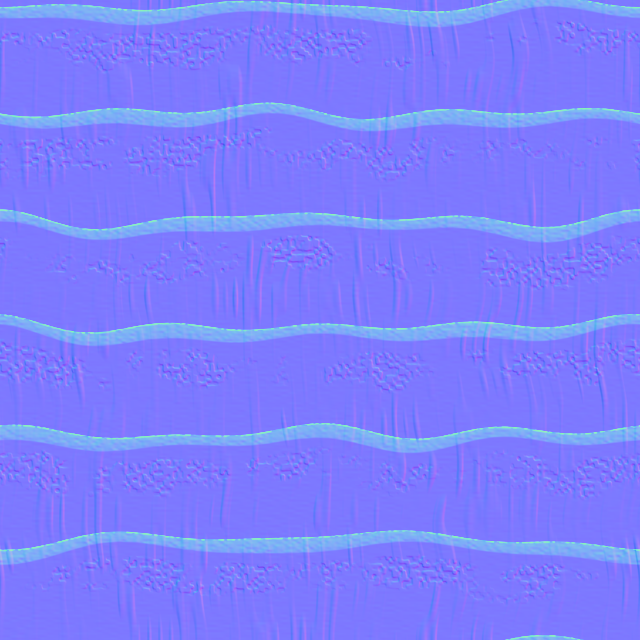
Write a WebGL 1 fragment shader that draws this texture map.

```glsl
precision highp float;
uniform vec2 u_resolution;

#define PLANKS 6.0
#define TOP_MARGIN 0.004
#define WAVE_AMP 0.0055
#define LEDGE_WIDTH 0.021
#define RIM_WIDTH 0.0028
#define PIT_DEPTH 0.0009
#define STREAK_DEPTH 0.0012
#define LEDGE_GRAIN 0.0007
#define FINE_GRAIN 0.00012
#define BASE_TILT vec2(-0.02, -0.055)
#define SAMPLE_STEP 0.0012
#define TAU 6.2831853

float hash(vec2 p) {
  vec3 q = fract(p.xyx * vec3(0.1031, 0.1030, 0.0973));
  q += dot(q, q.yzx + 33.33);
  return fract((q.x + q.y) * q.z);
}

// Value noise over the unit square that tiles for whole-number frequencies
float noise(vec2 uv, vec2 freq, float seed) {
  vec2 p = uv * freq;
  vec2 cell = floor(p);
  vec2 f = fract(p);
  f = f * f * (3.0 - 2.0 * f);
  vec2 a = mod(cell, freq) + seed;
  vec2 b = mod(cell + 1.0, freq) + seed;
  return mix(mix(hash(a), hash(vec2(b.x, a.y)), f.x),
             mix(hash(vec2(a.x, b.y)), hash(b), f.x), f.y);
}

// Upper edge of one ledge: a few periodic harmonics with random phase
float ledgeLine(float x, float index) {
  float y = 1.0 - TOP_MARGIN - index / PLANKS;
  for (int k = 1; k <= 4; k++) {
    float h = float(k);
    float weight = 0.4 + hash(vec2(index + 3.0, h + 20.0));
    float phase = TAU * hash(vec2(index + 41.0, h + 7.0));
    y += WAVE_AMP * weight * (sin(TAU * h * x + phase) - 0.15);
  }
  return y;
}

// Wood relief: sparse vertical streaks, pitted patches, grain
float relief(vec2 uv, float pitted, float streaky, float ledge) {
  float bend = 0.018 * noise(uv, vec2(9.0, 11.0), 5.0);
  vec2 bent = uv + vec2(bend, 0.0);
  float streak = smoothstep(0.5, 0.95, noise(bent, vec2(115.0, 15.0), 13.0));
  float pits = smoothstep(0.3, 0.8, noise(uv, vec2(190.0, 180.0), 29.0));
  float grain = noise(uv, vec2(150.0, 240.0), 57.0);
  float fine = noise(uv, vec2(90.0, 250.0), 71.0);
  return STREAK_DEPTH * streaky * streak
       - PIT_DEPTH * pitted * pits
       + LEDGE_GRAIN * ledge * grain
       + FINE_GRAIN * fine;
}

void main() {
  vec2 uv = gl_FragCoord.xy / u_resolution;
  float aa = 1.0 / u_resolution.y;

  // Distance below the nearest ledge line above
  float depth = 1.0;
  float index = 0.0;
  for (int i = 0; i < int(PLANKS); i++) {
    float d = fract(ledgeLine(uv.x, float(i)) - uv.y);
    if (d < depth) {
      depth = d;
      index = float(i);
    }
  }

  // Ledge with a crisp upper edge and a softer lower one
  float swell = sin(TAU * (uv.x * 2.0 + hash(vec2(index, 9.0))));
  float width = LEDGE_WIDTH * (1.0 + 0.2 * swell);
  float upper = smoothstep(0.0, aa, depth);
  float ledge = upper * (1.0 - smoothstep(width - 0.002, width + aa, depth));
  float rim = upper * (1.0 - smoothstep(RIM_WIDTH - aa, RIM_WIDTH + aa, depth));

  // Wear gathers in the upper half of each plank
  float t = depth * PLANKS;
  float zone = smoothstep(0.12, 0.3, t) * (1.0 - smoothstep(0.4, 0.85, t));
  float blotch = 0.55 * noise(uv, vec2(13.0, 18.0), 83.0)
               + 0.45 * noise(uv, vec2(43.0, 50.0), 97.0);
  float pitted = smoothstep(0.34, 0.58, blotch * zone);
  float streaky = 0.2 + 0.8 * smoothstep(0.35, 0.8, noise(uv, vec2(14.0, 9.0), 111.0));

  // Slope of the relief by central differences
  vec2 e = vec2(SAMPLE_STEP, 0.0);
  vec2 slope = vec2(
    relief(uv + e.xy, pitted, streaky, ledge) - relief(uv - e.xy, pitted, streaky, ledge),
    relief(uv + e.yx, pitted, streaky, ledge) - relief(uv - e.yx, pitted, streaky, ledge)
  ) / (2.0 * SAMPLE_STEP);

  // Ledge faces upward, steepest at its chipped rim
  float speckle = noise(uv, vec2(230.0, 230.0), 131.0);
  float lean = mix(0.56, 0.34, clamp(depth / width, 0.0, 1.0));
  vec2 tilt = BASE_TILT - slope;
  tilt.y += ledge * lean;
  tilt += rim * vec2(0.5 * (speckle - 0.4), 1.5 * smoothstep(0.25, 0.75, speckle));

  vec3 normal = normalize(vec3(tilt, 1.0));
  gl_FragColor = vec4(normal * 0.5 + 0.5, 1.0);
}
```
